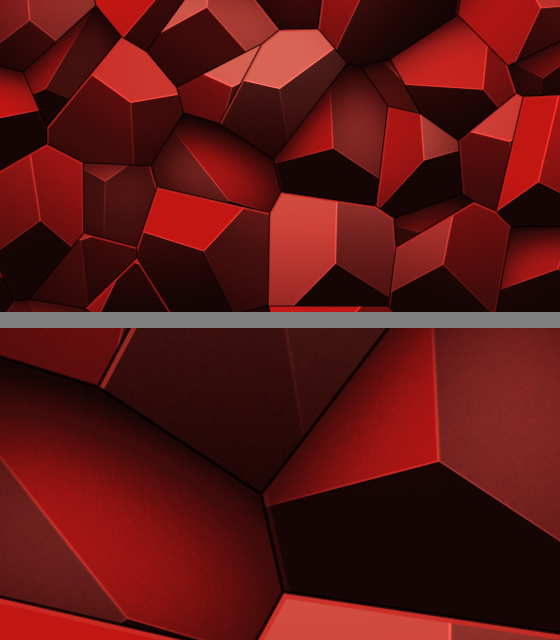
Top: the whole. Bottom: its middle third, enlarged.
This background is drawn by a WebGL 2 fragment shader. Its source:

```glsl
#version 300 es
precision highp float;

#define CELLS 3.5          // blocks per canvas height
#define JITTER 1.0         // irregularity of the block layout
#define SIZE_SPREAD 0.34   // difference between large and small blocks
#define GAP 0.006          // half width of the dark joints
#define RIM 0.024          // width of the lit edges
#define SHADOW_REACH 0.20  // softness of the shadows
#define SHADOW_DEPTH 0.85
#define CONTRAST 0.58      // light difference between facets
#define EXPOSURE 0.47
#define GRAIN 0.03         // satin texture of the faces

uniform vec2 u_resolution;
out vec4 fragColor;

const vec3 INK     = vec3(0.085, 0.018, 0.018);
const vec3 MAROON  = vec3(0.25, 0.045, 0.04);
const vec3 WINE    = vec3(0.41, 0.055, 0.055);
const vec3 CRIMSON = vec3(0.60, 0.08, 0.075);
const vec3 SCARLET = vec3(0.76, 0.085, 0.075);
const vec3 CORAL   = vec3(0.86, 0.38, 0.32);

vec3 hash3(vec2 cell, float salt) {
    vec2 p = cell + 40.0 + salt * vec2(17.3, 41.7);
    vec3 h = fract(p.xyx * vec3(0.1031, 0.1030, 0.0973));
    h += dot(h, h.yxz + 33.33);
    return fract((h.xxy + h.yzz) * h.zyx);
}

// Block centre in xy, power-diagram weight in z
vec3 blockSite(vec2 cell) {
    vec3 h = hash3(cell, 0.0);
    return vec3(cell + 0.5 + JITTER * (h.xy - 0.5), SIZE_SPREAD * h.z);
}

float powerDistance(vec2 p, vec3 site) {
    vec2 d = p - site.xy;
    return dot(d, d) - site.z;
}

vec3 redRamp(float t) {
    vec3 c = mix(INK, MAROON, clamp((t - 0.06) / 0.21, 0.0, 1.0));
    c = mix(c, WINE, clamp((t - 0.31) / 0.17, 0.0, 1.0));
    c = mix(c, CRIMSON, clamp((t - 0.48) / 0.16, 0.0, 1.0));
    c = mix(c, SCARLET, clamp((t - 0.64) / 0.18, 0.0, 1.0));
    return mix(c, CORAL, 0.35 * smoothstep(1.02, 1.3, t));
}

// Cut stone as the lowest of three tilted planes: tone, satin, ridge distance
vec3 facets(vec2 q, vec2 cell, float px) {
    float turn = 6.2832 * hash3(cell, 1.0).x;
    float height = 1e3, ridge = 1e3;
    vec2 slope = vec2(0.0), paint = vec2(0.0);
    for (int k = 0; k < 3; k++) {
        vec3 h = hash3(cell, 2.0 + float(k));
        vec3 m = hash3(cell, 6.0 + float(k));
        float angle = turn + 2.094 * float(k) + 0.9 * (h.x - 0.5);
        vec2 g = vec2(cos(angle), sin(angle)) * mix(0.5, 1.3, h.y);
        float z = 0.5 * h.z - dot(q, g);

        // Facet light with a soft gradient across the face
        vec2 normal = g * inversesqrt(1.0 + dot(g, g));
        float tone = EXPOSURE + CONTRAST * dot(normal, vec2(-0.22, 1.0))
                   + 0.24 * (m.x - 0.5)
                   + 0.28 * dot(q, vec2(m.y - 0.5, 0.6));
        float satin = smoothstep(0.5, 0.7, m.z);

        float d = (height - z) / max(length(g - slope), 0.05);
        paint = mix(paint, vec2(tone, satin), smoothstep(-px, px, d));
        ridge = d > 0.0 ? d : min(ridge, -d);
        if (d > 0.0) { height = z; slope = g; }
    }
    return vec3(paint, ridge);
}

void main() {
    vec2 uv = gl_FragCoord.xy / u_resolution.y;
    float aspect = u_resolution.x / u_resolution.y;
    vec2 p = uv * CELLS + vec2(3.0, 7.0);
    float px = CELLS / u_resolution.y;

    // Find the block that owns this point
    vec2 base = floor(p), home = base;
    float nearest = 1e3;
    for (int j = -2; j <= 2; j++)
    for (int i = -2; i <= 2; i++) {
        vec2 cell = base + vec2(i, j);
        float d = powerDistance(p, blockSite(cell));
        if (d < nearest) { nearest = d; home = cell; }
    }
    vec3 site = blockSite(home);
    float level = hash3(home, 11.0).x;

    // Joints, lit rims and shadows from the surrounding blocks
    float edge = 1e3, rim = 0.0, light = 1.0;
    for (int j = -2; j <= 2; j++)
    for (int i = -2; i <= 2; i++) {
        vec2 cell = base + vec2(i, j);
        if (cell == home) continue;
        vec3 other = blockSite(cell);
        vec2 across = other.xy - site.xy;
        float span = max(length(across), 0.01);
        float d = 0.5 * (powerDistance(p, other) - nearest) / span;
        float up = across.y / span;
        float rise = hash3(cell, 11.0).x - level;

        edge = min(edge, d);
        float strip = 1.0 - smoothstep(RIM - px, RIM + px, d);
        rim = max(rim, strip * smoothstep(0.0, 0.2, -rise) * smoothstep(-0.5, 0.5, up));
        float shade = smoothstep(0.0, 0.5, rise) * (0.25 + 0.75 * max(up, 0.0));
        light *= 1.0 - SHADOW_DEPTH * shade * exp(-d / SHADOW_REACH);
    }

    // Facet colour under a lamp above the centre
    vec3 face = facets(p - site.xy, home, px);
    vec2 toLamp = uv - vec2(0.52 * aspect, 0.92);
    float glow = exp(-1.5 * dot(toLamp, toLamp));
    float grain = hash3(floor(uv * 290.0), 3.0).x - 0.5;
    float tone = (face.x + 0.22 * glow - 0.06) * light;
    vec3 color = redRamp(tone + GRAIN * grain);
    float sheen = face.y * light * smoothstep(0.1, 0.9, tone);
    color += sheen * (0.02 + 0.34 * glow) * vec3(0.25, 0.90, 0.76);

    // Ridge glints, rims and joints
    float glint = 1.0 - smoothstep(0.0, 0.008 + px, face.z);
    color += 0.26 * glint * light * smoothstep(0.05, 0.6, tone) * vec3(1.0, 0.4, 0.33);
    color = mix(color, mix(SCARLET, CORAL, 0.5 * glow), 0.9 * rim * (0.4 + 0.6 * light));
    color *= mix(0.2, 1.0, smoothstep(GAP - px, GAP + px, edge));
    fragColor = vec4(clamp(color, 0.0, 1.0), 1.0);
}
```
